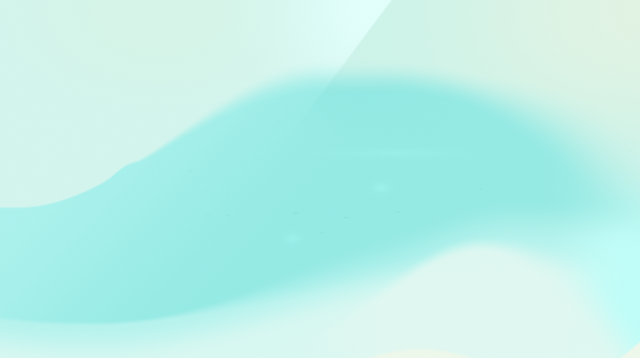
Give the GLSL for this background, as a WebGL 2 fragment shader.

```glsl
#version 300 es
precision highp float;
// Soft aqua wave flowing across a pale mint backdrop.
// Two height curves bound the wave; each edge has its own varying softness.
// A diagonal fold, a pale hump, cream corners and faint flecks lie on top.

uniform vec2 u_resolution;
out vec4 fragColor;

const vec3 MINT = vec3(0.825, 0.958, 0.930);
const vec3 LEAF = vec3(0.845, 0.957, 0.900);
const vec3 ICE = vec3(0.885, 0.998, 0.982);
const vec3 SAGE = vec3(0.805, 0.953, 0.915);
const vec3 CREAM = vec3(0.880, 0.952, 0.890);
const vec3 AQUA_LIGHT = vec3(0.675, 0.945, 0.928);
const vec3 AQUA_DEEP = vec3(0.588, 0.917, 0.895);
const vec3 SHALLOW = vec3(0.715, 0.950, 0.930);
const vec3 FOAM = vec3(0.845, 0.970, 0.945);
const vec3 HUMP = vec3(0.880, 0.970, 0.943);
const vec3 IVORY = vec3(0.930, 0.970, 0.920);

float hash(vec2 cell) {
    vec3 q = fract(vec3(cell.xyx) * 0.1031);
    q += dot(q, q.yzx + 33.33);
    return fract((q.x + q.y) * q.z);
}

// Elliptical falloff: 1 at the centre, fading over the given radii
float glow(vec2 p, vec2 centre, vec2 radii) {
    vec2 d = (p - centre) / radii;
    return exp(-dot(d, d));
}

// Coverage below a height, blended over a half width
float below(float y, float height, float softness) {
    return 1.0 - smoothstep(-softness, softness, y - height);
}

float waveTop(float x) {
    float fall = max(x - 0.6, 0.0);
    float bump = 0.012 * exp(-pow((x - 0.195) / 0.02, 2.0));
    return 0.42 + 0.365 * smoothstep(0.03, 0.5, x) + bump - 1.9 * fall * fall;
}

float waveBottom(float x) {
    float lift = max(0.13 - x, 0.0);
    return 0.096 + 0.235 * smoothstep(0.15, 0.81, x) + 0.9 * lift * lift;
}

float humpTop(float x) {
    float d = x - 0.755;
    return d < 0.0 ? 0.318 * exp(-22.0 * d * d) : 0.318 - 5.8 * d * d;
}

// Signed distance across the diagonal fold, positive on its right
float foldSide(vec2 p) {
    return p.x - 0.612 + 0.42 * (1.0 - p.y);
}

vec3 backdrop(vec2 p, float fold) {
    vec3 left = mix(MINT, LEAF, 0.8 * glow(p, vec2(0.25, 0.97), vec2(0.2, 0.22)));
    left = mix(left, ICE, glow(p, vec2(0.58, 0.97), vec2(0.13, 0.25)));
    vec3 right = mix(SAGE, CREAM, smoothstep(0.55, 1.0, p.x) * smoothstep(0.45, 0.95, p.y));
    return mix(left, right, fold);
}

vec3 aqua(vec2 p, float fold) {
    float depth = smoothstep(-0.25, 0.25, p.x - 0.55 * p.y);
    vec3 color = mix(AQUA_LIGHT, AQUA_DEEP, depth);
    float foldShade = fold * smoothstep(0.6, 0.78, p.y) * (1.0 - smoothstep(0.5, 0.75, p.x));
    return color - 0.03 * foldShade * vec3(1.0, 0.4, 0.4);
}

// Small flat marks, one at most in each cell
float flecks(vec2 p, float aspect) {
    vec2 grid = p * vec2(aspect, 1.0) * 16.0;
    vec2 cell = floor(grid);
    vec2 offset = vec2(hash(cell + 7.0), hash(cell + 19.0)) * 0.6 + 0.2;
    float mark = glow(fract(grid), offset, vec2(0.10, 0.04));
    return mark * step(0.86, hash(cell)) * glow(p, vec2(0.52, 0.5), vec2(0.2, 0.13));
}

void main() {
    vec2 p = gl_FragCoord.xy / u_resolution;
    float aspect = u_resolution.x / u_resolution.y;
    float pixel = 1.0 / u_resolution.y;
    float fold = smoothstep(-pixel, pixel, foldSide(p));

    // Backdrop above, shallow water fading to foam beneath the wave
    float bottom = waveBottom(p.x);
    float depth = bottom - p.y;
    vec3 under = mix(SHALLOW, FOAM, smoothstep(0.0, 0.12, depth));
    under = mix(under, SHALLOW + 0.04, smoothstep(0.84, 0.98, p.x));
    vec3 color = mix(backdrop(p, fold), under, below(p.y, bottom + 0.1, 0.12));

    // Wave body: crisp at the left, blurred toward the right
    float topSoft = max(pixel, 0.004) + 0.046 * smoothstep(0.17, 0.5, p.x)
                  + 0.11 * smoothstep(0.7, 1.0, p.x);
    float bottomSoft = 0.008 + 0.06 * smoothstep(0.22, 0.65, p.x);
    float shift = 0.045 * smoothstep(0.6, 0.8, p.x);
    float body = below(p.y, waveTop(p.x), topSoft)
               * (1.0 - below(p.y, bottom + shift, bottomSoft));
    body *= 1.0 - 0.65 * smoothstep(0.84, 1.04, p.x);
    color = mix(color, aqua(p, fold), body);

    // Pale hump and ivory swells along the lower edge
    float humpSoft = 0.025 + 0.09 * smoothstep(0.76, 0.95, p.x);
    float hump = below(p.y, humpTop(p.x), humpSoft) * smoothstep(0.42, 0.62, p.x);
    color = mix(color, HUMP, 0.92 * hump);
    float swell = 0.025 - 4.0 * pow(p.x - 0.657, 2.0);
    float corner = 0.045 - 1.5 * (1.0 - p.x);
    color = mix(color, IVORY, below(p.y, max(swell, corner), 0.006));

    // Faint glints and flecks within the wave
    float glint = glow(p, vec2(0.595, 0.475), vec2(0.012, 0.014))
                + glow(p, vec2(0.457, 0.334), vec2(0.012, 0.014))
                + 0.6 * glow(p, vec2(0.62, 0.572), vec2(0.09, 0.012));
    color += 0.025 * glint - 0.07 * flecks(p, aspect);
    color += (hash(gl_FragCoord.xy) - 0.5) / 255.0;
    fragColor = vec4(clamp(color, 0.0, 1.0), 1.0);
}
```
